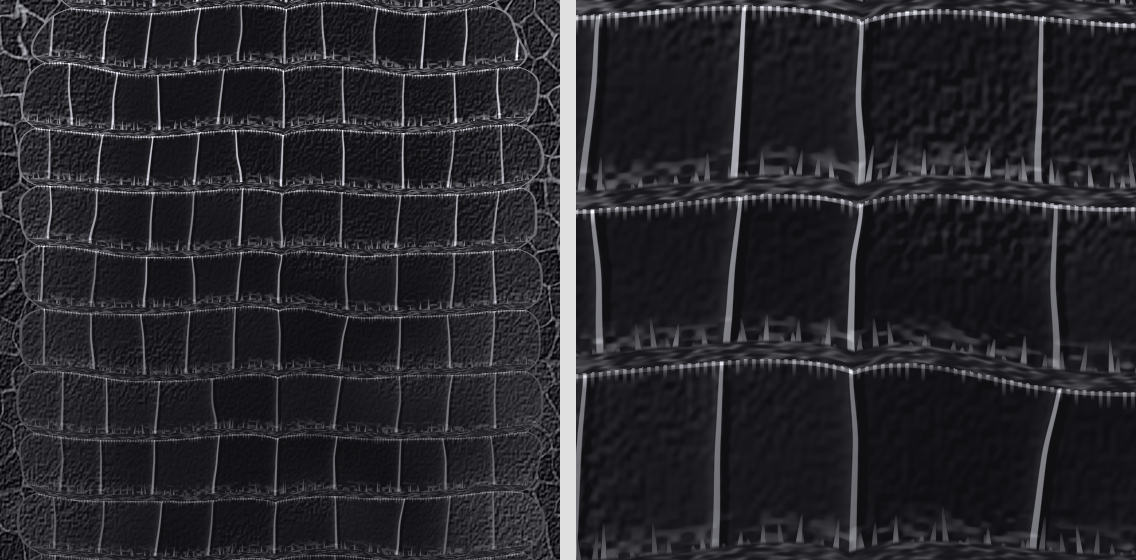
Left, the full canvas; right, a detail of the centre.
A Shadertoy shader for this texture:

```glsl
// Glossy black reptile leather: nine bowed rows of rectangular scales, mirrored
// about a spine, divided by braided seams and pale creases. Rounded cells fill
// the flanks; hashes and value noise vary the scales, wrinkles and grain.

const float ROW_PITCH = 0.1094;    // height of one row of scales
const float FIRST_SEAM = 0.010;    // depth of the uppermost seam
const float SPINE_DIP = 0.013;     // seam sag at the spine
const float LINE_WIDTH = 0.0019;   // half width of upright creases
const float BRAID_WIDTH = 0.011;   // thickness of the seam braid
const float FLANK_START = 0.463;   // distance from centre to side cells
const vec2 CELL_COUNT = vec2(21.0, 17.0);
const vec3 LEATHER = vec3(0.058, 0.058, 0.072);
const vec3 SHEEN = vec3(0.97, 0.97, 1.0);

float hash(vec2 p) {
    vec3 q = fract(vec3(p.xyx) * 0.1031);
    q += dot(q, q.yzx + 33.33);
    return fract((q.x + q.y) * q.z);
}

float noise(vec2 p) {
    vec2 i = floor(p), f = fract(p);
    f = f * f * (3.0 - 2.0 * f);
    return mix(mix(hash(i), hash(i + vec2(1, 0)), f.x),
               mix(hash(i + vec2(0, 1)), hash(i + vec2(1, 1)), f.x), f.y);
}

float stroke(float d, float halfWidth, float px) {
    return 1.0 - smoothstep(halfWidth - px, halfWidth + px, abs(d));
}

// Gap between the two nearest cell centres, and a random cell tone.
vec2 cells(vec2 p) {
    vec2 base = floor(p);
    float near = 9.0, second = 9.0, tone = 0.0;
    for (int j = -1; j <= 1; j++)
    for (int i = -1; i <= 1; i++) {
        vec2 id = base + vec2(i, j);
        vec2 seed = id + 0.15 + 0.7 * vec2(hash(id), hash(id + 37.0));
        float d = length(seed - p);
        second = min(second, max(d, near));
        if (d < near) { near = d; tone = hash(id + 71.0); }
    }
    return vec2(second - near, tone);
}

// Distance of the k-th crease from the spine; some rows have narrower scales.
float creaseOffset(float k, bool narrow) {
    return narrow ? k * (0.074 + 0.002 * k) : k * (0.118 - 0.0052 * k);
}

// Upright pinched wrinkles rising from the lower rim of a scale.
float wrinkles(float x, float rise, float pitch, float row, float px) {
    float id = floor(x / pitch);
    vec2 seed = vec2(id, row * 7.0 + pitch * 900.0);
    float tall = mix(0.004, 0.025, pow(hash(seed), 1.5));
    float lean = (hash(seed + 9.0) - 0.5) * 0.3 * rise;
    float d = (fract(x / pitch) - mix(0.3, 0.7, hash(seed + 5.0))) * pitch - lean;
    float taper = clamp(1.0 - rise / tall, 0.0, 1.0);
    return stroke(d, 0.0006 + 0.0014 * taper, px) * sqrt(taper) * step(0.0, rise);
}

void mainImage(out vec4 fragColor, in vec2 fragCoord) {
    vec2 p = fragCoord / iResolution.xy;
    p.y = 1.0 - p.y;
    float px = 0.8 / iResolution.y;
    float spine = 0.511 - 0.022 * p.y;
    float out_ = abs(p.x - spine);

    // Bowed rows: t runs from top to bottom of a scale
    float bend = SPINE_DIP * exp(-out_ / 0.035) + 0.009 * sin(out_ * 12.0 - 1.3)
               + 0.016 * (noise(p * vec2(8.0, 9.0)) - 0.5);
    float s = (p.y - FIRST_SEAM - bend) / ROW_PITCH;
    float row = floor(s), t = fract(s);
    float seam = (t < 0.5 ? t : t - 1.0) * ROW_PITCH;
    float light = mix(1.0, 0.52, smoothstep(0.15, 0.75, p.y));

    // Upright creases on both sides of the spine
    float crease = 0.0, shade = 0.0, glow = 0.0, column = 0.0;
    for (int i = -5; i <= 5; i++) {
        float k = abs(float(i)), side = sign(float(i));
        bool narrow = row < 1.0 || (i < 0 && row > 1.0 && row < 6.0);
        if (!narrow && k > 4.0) continue;
        vec2 seed = vec2(float(i) + 20.0, row + 3.0);
        float wobble = (hash(seed) - 0.5) * 0.016 + (hash(seed + 40.0) - 0.6) * 0.022 * (t - 0.5);
        float x = spine + side * creaseOffset(k, narrow) + wobble * min(k, 1.0);
        x += 0.005 * (noise(vec2(t * 2.5, dot(seed, vec2(7.0, 13.0)))) - 0.5);
        float d = p.x - x;
        float strength = mix(0.65, 1.0, hash(seed + 11.0));
        crease = max(crease, strength * stroke(d, LINE_WIDTH * (0.6 + 0.6 * t), px));
        shade = max(shade, stroke(d - 0.0045, 0.0025, 0.002));
        glow = max(glow, exp(-abs(d + 0.003) / 0.005));
        column += step(0.0, d);
    }

    // Scale body: dark centre, grey flanks and patches of pebbled grain
    float flankLight = smoothstep(0.22, 0.48, abs(p.x - 0.5));
    float cloud = noise(p * vec2(7.0, 9.0) + 4.0);
    float patchy = 0.25 + smoothstep(0.45, 0.8, cloud) + 1.1 * flankLight;
    vec2 g = p * vec2(250.0, 210.0);
    float grain = noise(g) - noise(g + vec2(0.5, 0.6));
    float value = 0.03 * hash(vec2(column, row + 9.0)) + 0.03 * cloud + 0.075 * flankLight;
    value += 0.05 * smoothstep(0.4, 0.9, p.x) * smoothstep(0.3, 0.8, p.y) * cloud;
    value += 0.13 * patchy * grain + 0.06 * glow - 0.06 * shade;
    value = mix(value, 0.82 * light, crease);

    // Lower rim: soft lumps and pinched wrinkles
    float rise = -seam - BRAID_WIDTH * 0.8;
    float rim = smoothstep(0.028, 0.0, rise) * step(0.0, rise);
    value += rim * light * 0.38 * smoothstep(0.4, 0.95, noise(vec2(p.x * 130.0, seam * 260.0)));
    float pinch = max(wrinkles(p.x, rise, 0.019, row, px), 0.75 * wrinkles(p.x, rise, 0.011, row, px));
    value = max(value, pinch * 0.72 * light);

    // Seam braid, with a lit edge and a fringe of fine teeth below
    float braid = smoothstep(-BRAID_WIDTH - 0.002, -BRAID_WIDTH + 0.001, seam) * (1.0 - smoothstep(0.0, 0.002, seam));
    float strand = noise(vec2(p.x * 150.0 + seam * 260.0, seam * 520.0 - p.x * 45.0));
    value = mix(value, 0.03 + 0.42 * light * strand * strand + 0.05 * flankLight, braid);
    float toothId = floor(p.x / 0.0048);
    float toothLength = mix(0.003, 0.012, hash(vec2(toothId, row + 50.0)));
    float tooth = stroke((fract(p.x / 0.0048) - 0.5) * 0.0048, 0.0011, px) * step(0.0, seam);
    value += tooth * clamp(1.0 - seam / toothLength, 0.0, 1.0) * 0.5 * light;
    value += stroke(seam - 0.0018, 0.0011, px) * light * (0.12 + 0.4 * noise(vec2(p.x * 60.0, row)));

    // Rounded cells along the flanks, widening towards the top
    float edge = abs(p.x - 0.5) - FLANK_START + 0.032 * pow(abs(2.0 * t - 1.0), 4.0)
               + 0.055 * smoothstep(0.15, 0.0, p.y) + 0.02 * (noise(p * 14.0) - 0.5);
    vec2 cell = cells(p * CELL_COUNT + 0.35 * noise(p * 30.0));
    float ridge = 1.0 - smoothstep(0.02, 0.13, cell.x);
    float cellValue = 0.06 + 0.09 * cell.y + 0.28 * grain + 0.34 * light * ridge * (0.4 + noise(p * 90.0));
    cellValue -= 0.08 * stroke(cell.x - 0.17, 0.05, 0.04);
    value = mix(value, cellValue, smoothstep(-px, px, edge));
    value = mix(value, 0.55 * light, 0.8 * stroke(edge, 0.0022, px));

    fragColor = vec4(LEATHER + SHEEN * max(value, -0.03), 1.0);
}
```
